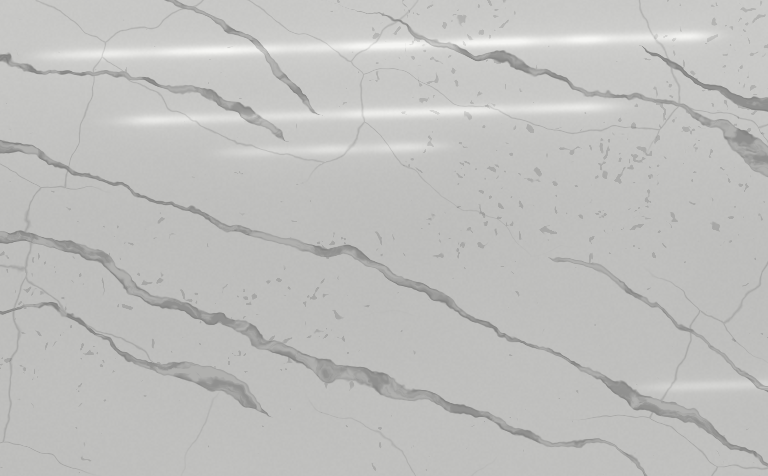
Give the GLSL for this texture, as a WebGL 2 fragment shader.

```glsl
#version 300 es
precision highp float;

#define VEIN_COUNT 9
#define VEIN_SPACING 0.18
#define VEIN_WIDTH 0.034
#define VEIN_ANGLE 0.38
#define VEIN_WANDER 0.17
#define CRACK_WIDTH 0.0012
#define CRACK_SCALE vec2(2.3, 3.3)
#define FLAKE_SCALE 68.0
#define STONE_LOW 0.749
#define STONE_HIGH 0.787
#define TINT vec3(1.0, 1.0, 0.991)

uniform vec2 u_resolution;
out vec4 fragColor;

// x: height, y: left end, z: right end, w: strength of each reflected lamp row
const vec4 LAMPS[4] = vec4[4](
    vec4(0.880, 0.08, 1.52, 1.0), vec4(0.738, 0.23, 1.32, 0.8),
    vec4(0.665, 0.46, 0.95, 0.6), vec4(0.145, 1.33, 1.75, 0.5));

vec2 hash22(vec2 p) {
    vec3 q = fract(p.xyx * vec3(0.1031, 0.1030, 0.0973));
    q += dot(q, q.yzx + 33.33);
    return fract((q.xx + q.yz) * q.zy);
}

float noise(vec2 p) {
    vec2 i = floor(p), f = fract(p);
    f = f * f * (3.0 - 2.0 * f);
    float low = mix(hash22(i).x, hash22(i + vec2(1, 0)).x, f.x);
    float high = mix(hash22(i + vec2(0, 1)).x, hash22(i + vec2(1, 1)).x, f.x);
    return mix(low, high, f.y);
}

float fbm(vec2 p) {
    float sum = 0.0, amp = 0.533;
    for (int i = 0; i < 4; i++) {
        sum += amp * noise(p);
        p = mat2(1.6, 1.2, -1.2, 1.6) * p + 17.3;
        amp *= 0.5;
    }
    return sum;
}

// Signed distance to the nearest vein; q.x runs along the veins
float veinDistance(vec2 q) {
    float nearest = 1.0;
    for (int i = 0; i < VEIN_COUNT; i++) {
        float seed = float(i) * 7.0 + 3.0;
        float wander = noise(vec2(q.x * 1.9 + 5.0, seed)) - 0.5
                     + 0.35 * (noise(vec2(q.x * 6.0, seed + 1.0)) - 0.5);
        float center = (float(i) + 0.5) * VEIN_SPACING + VEIN_WANDER * wander;
        float swell = noise(vec2(q.x * 3.2 + 9.0, seed + 2.0));
        float width = VEIN_WIDTH * (0.11 + swell * swell * swell);
        float presence = smoothstep(0.22, 0.42, noise(vec2(q.x * 1.5 + 2.0, seed + 3.0)));
        width = mix(-0.008, width, presence);
        nearest = min(nearest, abs(q.y - center) - width);
    }
    return nearest;
}

// Distance to the border between the two nearest cells
float crackDistance(vec2 q) {
    vec2 cell = floor(q), first = vec2(9.0), second = vec2(9.0);
    for (int y = -1; y <= 1; y++)
    for (int x = -1; x <= 1; x++) {
        vec2 id = cell + vec2(x, y);
        vec2 r = id + 0.1 + 0.8 * hash22(id + 41.0) - q;
        if (dot(r, r) < dot(first, first)) { second = first; first = r; }
        else if (dot(r, r) < dot(second, second)) second = r;
    }
    return dot(0.5 * (first + second), normalize(second - first));
}

float fill(float d, float blur) {
    return 1.0 - smoothstep(-blur, blur, d);
}

float lampGlare(vec2 p) {
    float glare = 0.0;
    for (int i = 0; i < 4; i++) {
        vec4 lamp = LAMPS[i];
        float dy = p.y - lamp.x - 0.03 * p.x;
        float ends = smoothstep(lamp.y - 0.05, lamp.y + 0.1, p.x)
                   * (1.0 - smoothstep(lamp.z - 0.1, lamp.z + 0.04, p.x));
        float dashes = 0.55 + 0.45 * noise(vec2(p.x * 13.0, float(i) * 5.0));
        float core = exp(-dy * dy / 0.00011), glow = exp(-dy * dy / 0.0016);
        glare += lamp.w * ends * (0.17 * core * dashes + 0.022 * glow);
    }
    return glare;
}

void main() {
    vec2 p = gl_FragCoord.xy / u_resolution.y;
    float blur = 0.75 / u_resolution.y;
    float c = cos(VEIN_ANGLE), s = sin(VEIN_ANGLE);
    vec2 along = mat2(c, s, -s, c) * p;
    vec2 ragged = vec2(fbm(p * 19.0), fbm(p * 19.0 + 31.0)) - 0.5;
    vec2 bend = vec2(fbm(p * 4.0 + 11.0), fbm(p * 4.0 + 53.0)) - 0.5;

    // Polished ground, lighter toward the top
    float tone = mix(STONE_LOW, STONE_HIGH, smoothstep(0.5, 0.92, p.y));
    tone += 0.022 * (fbm(p * 2.5 + 7.0) - 0.5) + 0.012 * (noise(p * 260.0) - 0.5);

    // Clustered mineral flakes
    float cluster = smoothstep(0.38, 0.68, fbm(p * 3.2 + 23.0));
    vec2 grain = p * FLAKE_SCALE + 3.0 * ragged;
    float flake = 0.62 * noise(grain) + 0.38 * noise(grain * 2.1 + 5.0);
    tone -= 0.09 * smoothstep(0.0, 0.07, flake - mix(0.88, 0.73, cluster));

    // Hairline cracks that fade in and out
    float crack = crackDistance((along + 0.16 * bend + 0.02 * ragged) * CRACK_SCALE) / 2.8;
    float visible = smoothstep(0.3, 0.58, noise(p * 3.6 + 61.0));
    tone -= 0.1 * visible * fill(crack - CRACK_WIDTH, blur * 1.3);

    // Veins with streaked cores and dark rims
    float vein = veinDistance(along + 0.035 * ragged + 0.04 * bend);
    float streak = fbm(vec2(along.x * 9.0, along.y * 55.0) + 7.0 * bend + 3.0 * ragged);
    float core = mix(0.565, 0.69, smoothstep(0.32, 0.68, streak));
    core -= 0.07 * fill(abs(vein + 0.002) - 0.001, 2.0 * blur);
    tone = mix(tone, core, fill(vein, blur));

    tone += lampGlare(p);
    fragColor = vec4(min(tone, 0.96) * TINT, 1.0);
}
```
